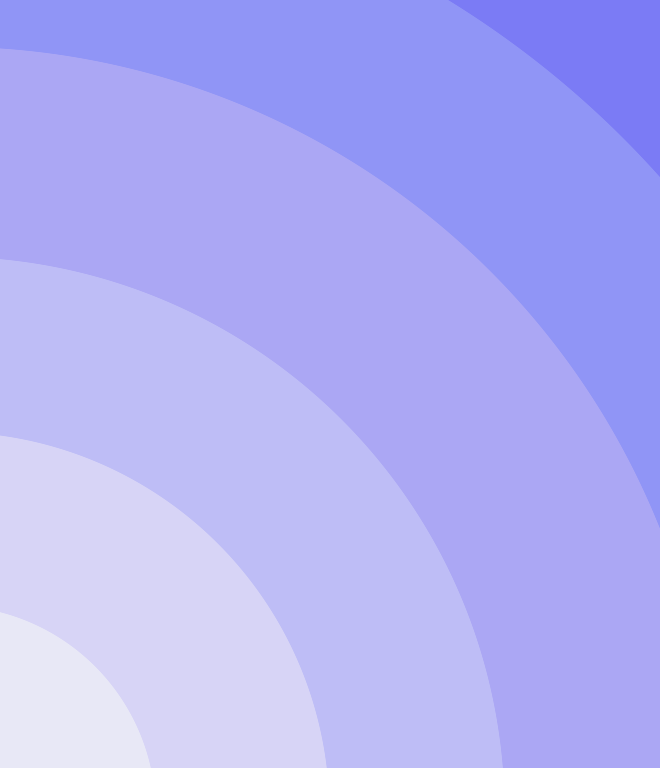
A Shadertoy shader for this background:

```glsl
// Blend a disc of the given radius over the colour beneath it
vec3 addDisc(vec3 base, vec3 discColor, float dist, float radius) {
    float halfPixel = 0.5 / iResolution.y;
    return mix(discColor, base, smoothstep(-halfPixel, halfPixel, dist - radius));
}

void mainImage(out vec4 fragColor, in vec2 fragCoord) {
    // Units of canvas height, measured from a centre just past the corner
    vec2 p = fragCoord / iResolution.y;
    float dist = length(p - vec2(-0.0672, -0.0586));

    // Concentric discs, from the largest to the smallest
    vec3 color = vec3(0.482, 0.482, 0.961);
    color = addDisc(color, vec3(0.565, 0.584, 0.965), dist, 1.2426);
    color = addDisc(color, vec3(0.671, 0.655, 0.957), dist, 0.9978);
    color = addDisc(color, vec3(0.745, 0.743, 0.965), dist, 0.7243);
    color = addDisc(color, vec3(0.843, 0.831, 0.965), dist, 0.4961);
    color = addDisc(color, vec3(0.910, 0.910, 0.965), dist, 0.2700);

    fragColor = vec4(color, 1.0);
}
```
